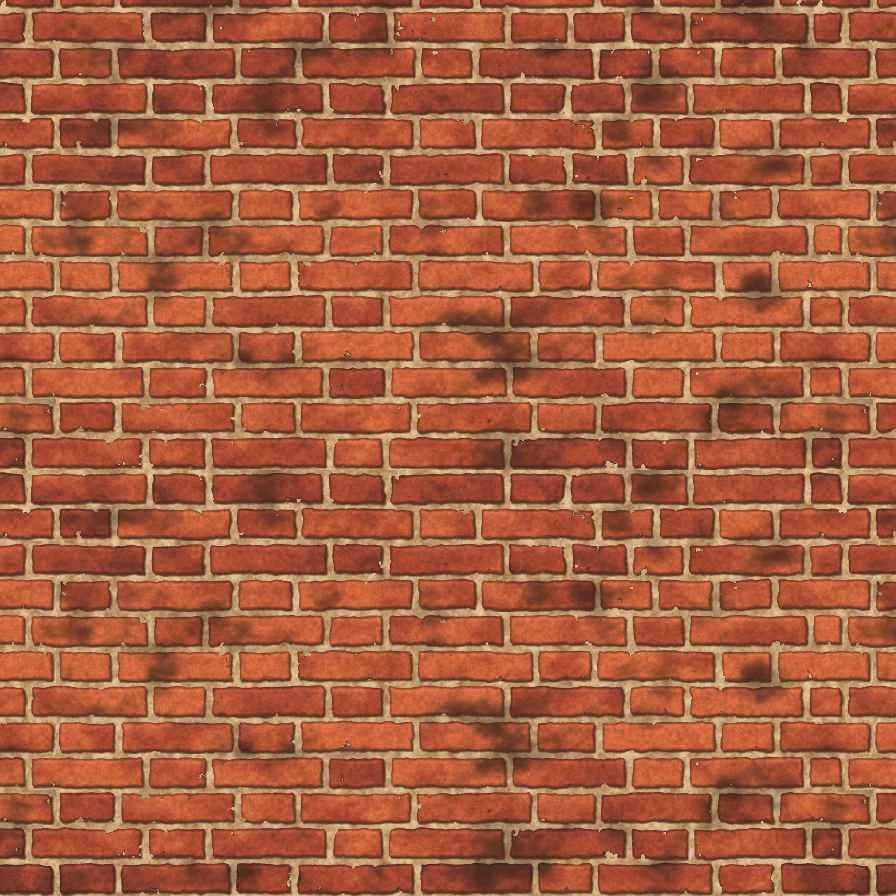
Write a WebGL 2 fragment shader that draws this texture.

```glsl
#version 300 es
precision highp float;
uniform vec2 u_resolution;
out vec4 fragColor;

// Lengths are in brick courses: one course is one brick plus one bed joint
const float COURSES = 25.25;      // courses across the canvas
const float TOP_OFFSET = 0.256;   // partial course at the top edge
const float TILE_WIDTH = 23.01;   // horizontal repeat
const float TILE_ROWS = 11.0;     // vertical repeat
const float LAST_ROW = 13.0;      // rows laid before the repeat starts
const float HALF_BRICK = 1.69;    // header pitch
const float EVEN_START = 0.79;
const float ODD_START = 1.58;
const float JOINT = 0.105;        // half width of a mortar joint
const float CORNER = 0.06;
const float ROUGHNESS = 0.12;
const float CHIPPING = 0.25;

// Bond patterns: bit k set means an upright joint at k half bricks
const int EVEN_UPPER = 0x2F6D;
const int EVEN_LOWER = 0x2D6D;
const int ODD_UPPER = 0x1EDB;
const int ODD_LOWER = 0x1B5B;

const vec3 ORANGE = vec3(0.81, 0.40, 0.24);
const vec3 RED = vec3(0.66, 0.285, 0.195);
const vec3 BURNT = vec3(0.46, 0.22, 0.165);
const vec3 SOOT = vec3(0.24, 0.15, 0.11);
const vec3 MORTAR_LIGHT = vec3(0.88, 0.76, 0.58);
const vec3 MORTAR_DARK = vec3(0.63, 0.46, 0.29);
const vec3 JOINT_SHADOW = vec3(0.36, 0.22, 0.15);

float hash(vec2 p) {
  vec3 q = fract(vec3(p.xyx) * 0.1031);
  q += dot(q, q.yzx + 33.33);
  return fract((q.x + q.y) * q.z);
}

float noise(vec2 p) {
  vec2 i = floor(p), f = fract(p);
  f = f * f * (3.0 - 2.0 * f);
  return mix(mix(hash(i), hash(i + vec2(1, 0)), f.x),
             mix(hash(i + vec2(0, 1)), hash(i + vec2(1, 1)), f.x), f.y);
}

float fbm(vec2 p) {
  float sum = 0.0, gain = 0.5;
  for (int i = 0; i < 4; i++) {
    sum += gain * noise(p);
    p = p * 2.03 + 17.1;
    gain *= 0.5;
  }
  return sum / 0.9375;
}

float roundedBox(vec2 p, vec2 halfSize) {
  vec2 q = abs(p) - halfSize + CORNER;
  return length(max(q, 0.0)) + min(max(q.x, q.y), 0.0) - CORNER;
}

// Ends of the brick that holds x, along the given row
vec2 brickEnds(float x, float row, bool odd) {
  bool upper = row < 6.0;
  int joints = odd ? (upper ? ODD_UPPER : ODD_LOWER) : (upper ? EVEN_UPPER : EVEN_LOWER);
  vec2 ends = vec2(0.0, TILE_WIDTH);
  for (int k = 1; k < 14; k++) {
    if (((joints >> k) & 1) == 0) continue;
    float at = float(k) * HALF_BRICK + 0.16 * (hash(vec2(k, row + 40.0)) - 0.5);
    if (at <= x) ends.x = max(ends.x, at);
    else ends.y = min(ends.y, at);
  }
  return ends;
}

void main() {
  vec2 uv = gl_FragCoord.xy / u_resolution;
  float pixel = COURSES / min(u_resolution.x, u_resolution.y);

  // Repeat of the wall, rows counted downward
  vec2 wall = vec2(uv.x, 1.0 - uv.y) * COURSES - vec2(0.0, TOP_OFFSET);
  if (wall.y >= LAST_ROW) wall.y -= TILE_ROWS;
  float row = floor(wall.y);
  bool odd = mod(row, 2.0) > 0.5;
  float start = odd ? ODD_START : EVEN_START;
  float x = mod(wall.x - start, TILE_WIDTH);
  vec2 surface = vec2(x + start, wall.y);

  // Brick outline with worn edges
  vec2 ends = brickEnds(x, row, odd);
  vec2 center = vec2(0.5 * (ends.x + ends.y), row + 0.5);
  vec2 halfSize = vec2(0.5 * (ends.y - ends.x), 0.5) - JOINT;
  vec2 local = vec2(x, wall.y) - center;
  local.y += 0.05 * (noise(vec2(surface.x * 0.7, row * 5.0)) - 0.5);
  float chips = fbm(surface * 3.2 + 9.0);
  float wear = ROUGHNESS * (chips - 0.5) + CHIPPING * smoothstep(0.74, 0.88, chips);
  float edge = roundedBox(local, halfSize) + wear;
  float shade = roundedBox(local - vec2(0.04, 0.06), halfSize) + wear;
  float brick = 1.0 - smoothstep(-0.6 * pixel, 0.6 * pixel, edge);

  // Fired clay: warm middle courses, darker ends, varied bricks
  float tone = hash(center * 7.3 + 2.0);
  float blotch = fbm(surface * vec2(1.1, 1.5) + tone * 20.0);
  float grain = noise(surface * 9.0) + noise(surface * 21.0) - 1.0;
  float warmth = smoothstep(1.0, 8.0, row) - smoothstep(9.0, 12.5, row);
  float heat = 0.45 * warmth + 0.5 * tone + 1.2 * (blotch - 0.5);
  vec3 clay = mix(BURNT, RED, smoothstep(-0.2, 0.3, heat));
  clay = mix(clay, ORANGE, smoothstep(0.25, 0.85, heat));
  clay *= 1.0 + 0.15 * grain;
  clay *= mix(0.66, 1.0, smoothstep(0.0, 0.09, -edge));
  clay += 0.05 * smoothstep(0.2, 0.33, -local.y) * smoothstep(0.04, 0.1, -edge);

  // Mortar with a thin shadow below and to the right of each brick
  float sand = 0.6 + 1.3 * (fbm(surface * 4.0 + 50.0) - 0.5) + 0.35 * grain;
  vec3 mortar = mix(MORTAR_DARK, MORTAR_LIGHT, clamp(sand, 0.0, 1.0));
  mortar = mix(JOINT_SHADOW, mortar, smoothstep(-0.04, 0.04, shade));

  // Soot patches, heavier along one upright streak
  float streak = exp(-pow((surface.x - 21.0) / 0.9, 2.0));
  float stain = fbm(surface * vec2(0.65, 0.9) + 31.0) + 0.12 * streak;
  float soot = 0.75 * smoothstep(0.56, 0.86, stain);
  vec3 color = mix(mortar, clay, brick);
  color = mix(color, SOOT, soot * mix(0.55, 1.0, brick));
  fragColor = vec4(clamp(color, 0.0, 1.0), 1.0);
}
```
